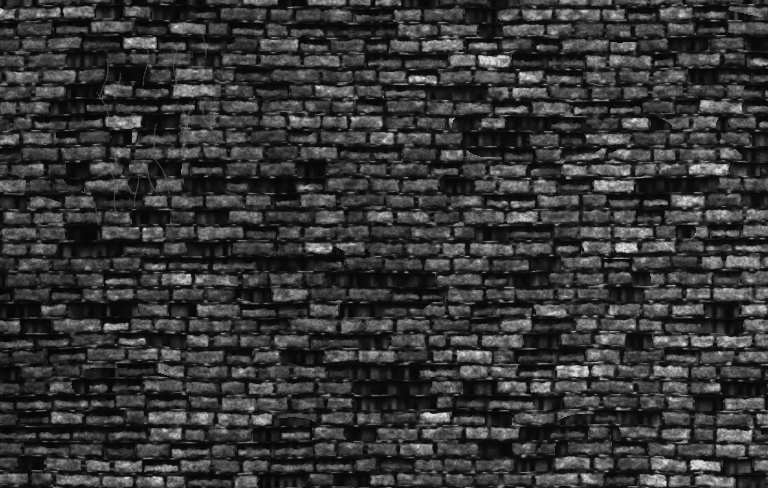
This texture is drawn by a WebGL 1 fragment shader. Its source:

```glsl
precision highp float;
uniform vec2 u_resolution;

#define ROWS 31.4
#define PAIRS 11.3
#define PAIR_WIDTH 4.36
#define JOINT 0.10
#define ROUNDING 0.13
#define ROUGHNESS 0.26
#define MISSING 0.07
#define CRUMBLED 0.17
#define DARK_BRICK 0.19
#define PALE_BRICK 0.40
#define TWIGS 18

float hash(vec2 p) {
  vec3 q = fract(vec3(p.xyx) * 0.1031);
  q += dot(q, q.yzx + 33.33);
  return fract((q.x + q.y) * q.z);
}

float noise(vec2 p) {
  vec2 i = floor(p), f = fract(p);
  f = f * f * (3.0 - 2.0 * f);
  return mix(mix(hash(i), hash(i + vec2(1.0, 0.0)), f.x),
             mix(hash(i + vec2(0.0, 1.0)), hash(i + 1.0), f.x), f.y);
}

float fbm(vec2 p) {
  float sum = 0.0, gain = 0.54;
  for (int i = 0; i < 3; i++) {
    sum += gain * noise(p);
    p = p * 2.1 + 17.3;
    gain *= 0.52;
  }
  return sum;
}

// Irregular joint between neighbouring pairs of bricks
float jointX(float cell, float row) {
  return cell + 0.28 * hash(vec2(cell + 71.0, row + 13.0));
}

float roundedBox(vec2 p, vec2 halfSize, float radius) {
  vec2 q = abs(p) - halfSize + radius;
  return length(max(q, 0.0)) + min(max(q.x, q.y), 0.0) - radius;
}

float segment(vec2 p, vec2 a, vec2 b) {
  vec2 ab = b - a;
  return length(p - a - ab * clamp(dot(p - a, ab) / dot(ab, ab), 0.0, 1.0));
}

void main() {
  vec2 uv = gl_FragCoord.xy / u_resolution;
  float soft = 0.7 * ROWS / u_resolution.y;
  vec2 wall = uv * vec2(PAIRS * PAIR_WIDTH, ROWS);
  wall.y += 0.3 * (noise(wall * 0.13) - 0.5) + 0.12 * (noise(wall * 0.6 + 40.0) - 0.5);

  // Courses, each shifted and split into bricks of uneven length
  float row = floor(wall.y);
  float x = wall.x / PAIR_WIDTH + 20.0 + hash(vec2(row, 5.0));
  float cell = floor(x);
  if (x < jointX(cell, row)) cell -= 1.0;
  float left = jointX(cell, row), right = jointX(cell + 1.0, row);
  float middle = mix(left, right, 0.36 + 0.3 * hash(vec2(cell, row + 50.0)));
  float side = step(middle, x);
  if (side > 0.5) left = middle; else right = middle;
  vec2 id = vec2(cell * 2.0 + side, row);
  vec2 local = vec2((x - 0.5 * (left + right)) * PAIR_WIDTH, fract(wall.y) - 0.5);

  // Worn outline; some bricks are low stumps and some are lost
  float decay = smoothstep(0.5, 0.85, noise(wall * vec2(0.16, 0.3) + 8.0));
  float fate = hash(id + 131.0);
  float missing = step(fate, MISSING + 0.2 * decay);
  float crumbled = step(1.0 - CRUMBLED - 0.12 * decay, fate);
  vec2 halfSize = vec2(0.5 * (right - left) * PAIR_WIDTH, 0.5) - JOINT;
  halfSize.y -= 0.06 * hash(id + 7.0) + 0.15 * crumbled;
  vec2 tilted = local + vec2(0.0, 0.13 * crumbled + 0.05 * (hash(id + 3.0) - 0.5) * local.x);
  float edge = roundedBox(tilted, halfSize, ROUNDING)
             + ROUGHNESS * (fbm(wall * 2.3) - 0.45);
  float brick = smoothstep(soft, -soft, edge) * (1.0 - missing);

  // Brick face: own tone, mottling, lit top edge, shaded foot
  float mottling = fbm(wall * vec2(2.2, 3.2) + id * 3.7);
  float face = mix(DARK_BRICK, PALE_BRICK, hash(id + 19.0));
  face += 0.16 * step(0.93, hash(id + 211.0));
  face *= 0.4 + 1.35 * mottling;
  face += 0.12 * smoothstep(0.05, 0.4, local.y) - 0.1 * smoothstep(-0.1, -0.42, local.y);
  face += 0.22 * smoothstep(0.6, 0.8, noise(wall * vec2(1.6, 2.6) + 90.0)) * mottling;
  face *= mix(0.65, 1.0, smoothstep(0.0, -0.15, edge));

  // Joints: deep shadow with pale mortar crumbs
  float crumbs = noise(wall * vec2(2.8, 6.0) + 33.0);
  float joint = 0.045 + 0.3 * crumbs * crumbs * crumbs;
  joint += 0.2 * smoothstep(0.6, 0.85, crumbs) * smoothstep(-0.2, -0.45, local.y);

  // Recesses: upright rubble under a black overhang
  float rubble = noise(vec2(wall.x * 3.6, wall.y * 0.8) + 60.0);
  float depth = mix(0.5, 1.0, hash(id + 301.0));
  float recess = 0.03 + 0.32 * rubble * rubble * depth * smoothstep(0.45, -0.2, local.y);
  float hollow = max(missing, crumbled) * smoothstep(0.48, 0.4, abs(local.y));
  float tone = mix(mix(joint, recess, hollow), face, brick);

  // Dry stalks hanging at the upper left
  vec2 place = vec2(uv.x * 1.57, uv.y);
  for (int i = 0; i < TWIGS; i++) {
    float n = float(i);
    vec2 root = vec2(mix(0.17, 0.44, hash(vec2(n, 401.0))), mix(0.58, 0.93, hash(vec2(n, 402.0))));
    vec2 tip = root + vec2(0.07 * (hash(vec2(n, 403.0)) - 0.4), -0.04 - 0.07 * hash(vec2(n, 404.0)));
    float bend = 0.006 * sin(place.y * 55.0 + n);
    float stalk = segment(place + vec2(bend, 0.0), root, tip);
    tone = mix(tone, 0.4, 0.5 * smoothstep(0.0022, 0.0006, stalk));
  }

  // Broad soot stains and fine grain
  float stain = 0.82 + 0.36 * noise(uv * vec2(5.0, 3.5) + 4.0);
  stain *= mix(0.88, 1.06, smoothstep(0.1, 0.5, uv.x));
  tone *= stain * (0.8 + 0.4 * noise(wall * 8.5));
  gl_FragColor = vec4(vec3(clamp(tone, 0.02, 0.85)), 1.0);
}
```
